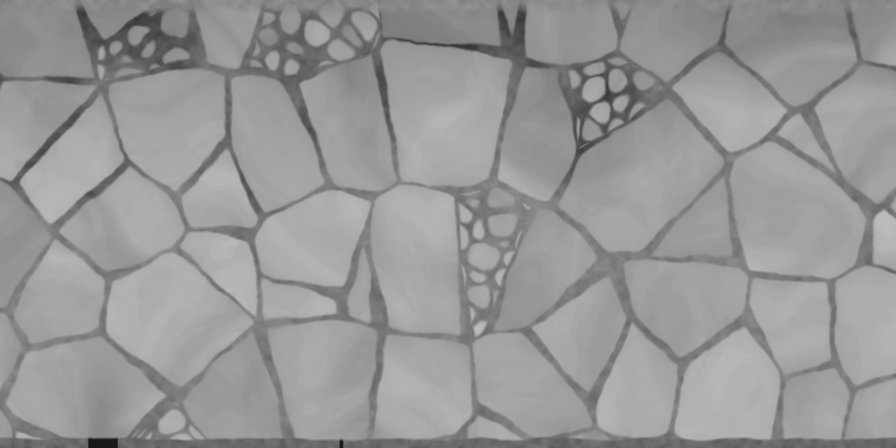
Write a Shadertoy shader that draws this texture map.

```glsl
const float STONES_PER_HEIGHT = 4.8;
const float PEBBLE_SCALE = 4.0;      // pebbles per stone width
const float PEBBLE_SHARE = 0.22;     // share of small stones broken into pebbles
const float SIZE_SPREAD = 0.42;      // weight range of the stone sites
const float CORNER_ROUNDING = 0.04;
const float SIDE_TILT = 0.3;         // opens the joints into wedges
const float JOINT_HALF_WIDTH = 0.027;
const float EDGE_SOFTNESS = 0.02;
const float STONE_TONE = 0.652;
const float STONE_VARIATION = 0.06;
const float STRATA_CONTRAST = 0.19;
const float STRATA_STEPS = 9.0;
const float MORTAR_TONE = 0.485;
const float DARK_MORTAR_TONE = 0.32;
const float MORTAR_GRAIN = 0.11;
const float TOP_SHADE = 0.105;
const float TOP_BAND = 0.978;
const float BOTTOM_BAND = 0.02;
const vec2 SLOT_LEFT = vec2(0.23, 0.033);   // centre, half width
const vec2 SLOT_RIGHT = vec2(0.762, 0.004);

struct Stone { vec2 id; float edge; };

vec2 hash2(vec2 p) {
    vec3 q = fract(p.xyx * vec3(0.1031, 0.1030, 0.0973));
    q += dot(q, q.yzx + 33.33);
    return fract((q.xx + q.yz) * q.zy);
}

float noise(vec2 p) {
    vec2 i = floor(p), f = fract(p);
    f = f * f * (3.0 - 2.0 * f);
    return mix(mix(hash2(i).x, hash2(i + vec2(1, 0)).x, f.x),
               mix(hash2(i + vec2(0, 1)).x, hash2(i + vec2(1, 1)).x, f.x), f.y);
}

float fbm(vec2 p) {
    float sum = 0.0, amp = 0.533;
    for (int i = 0; i < 4; i++) {
        sum += amp * noise(p);
        p = mat2(1.6, 1.2, -1.2, 1.6) * p + 7.3;
        amp *= 0.5;
    }
    return sum;
}

float smoothMin(float a, float b, float k) {
    float h = max(k - abs(a - b), 0.0) / k;
    return min(a, b) - 0.25 * h * h * k;
}

vec2 site(vec2 cell) { return cell + 0.02 + 0.96 * hash2(cell + 41.0); }
float weight(vec2 cell) { return SIZE_SPREAD * hash2(cell + 113.0).y; }

// Weighted Voronoi cells whose straight sides are tilted at random
Stone paving(vec2 p, float rounding) {
    vec2 base = floor(p), id = base;
    float nearest = 1e3;
    for (int y = -2; y <= 2; y++)
    for (int x = -2; x <= 2; x++) {
        vec2 cell = base + vec2(x, y), d = p - site(cell);
        float power = dot(d, d) - weight(cell);
        if (power < nearest) { nearest = power; id = cell; }
    }
    float edge = 1.0;
    vec2 centre = site(id);
    for (int y = -2; y <= 2; y++)
    for (int x = -2; x <= 2; x++) {
        if (x == 0 && y == 0) continue;
        vec2 cell = id + vec2(x, y), d = p - site(cell);
        vec2 toward = site(cell) - centre;
        float gap = dot(d, d) - weight(cell) - nearest;
        float side = 0.5 * gap / length(toward);
        float tilt = SIDE_TILT * (hash2(id * 3.0 + cell).x - 0.5);
        float slide = dot(p - centre, normalize(vec2(-toward.y, toward.x)));
        edge = smoothMin(edge, side + min(tilt * slide, 0.0), rounding);
    }
    return Stone(id, edge);
}

// Soft mineral layers, running in a different direction in every stone
float strata(vec2 p, vec2 id) {
    float angle = 6.2832 * hash2(id + 71.0).x;
    vec2 along = vec2(cos(angle), sin(angle));
    vec2 q = vec2(dot(p, along), dot(p, vec2(-along.y, along.x)));
    q = q * vec2(3.0, 8.0) + 19.0 * hash2(id + 5.0);
    q += 1.4 * noise(p * 6.0 + id);
    float n = fbm(q), level = n * STRATA_STEPS;
    float stepped = (floor(level) + smoothstep(0.7, 1.0, fract(level))) / STRATA_STEPS;
    return mix(n, stepped + 0.4 / STRATA_STEPS, 0.6);
}

float slot(float x, vec2 s, float px) {
    return 1.0 - smoothstep(-px, px, abs(x - s.x) - s.y);
}

void mainImage(out vec4 fragColor, in vec2 fragCoord) {
    float px = 1.0 / iResolution.y;
    vec2 p = fragCoord * px;
    float grain = 0.7 * noise(p * 65.0) + 0.3 * noise(p * 140.0);
    float broad = fbm(p * 3.0 + 30.0);

    // Layout, with slightly chipped sides
    vec2 chip = vec2(fbm(p * 16.0), fbm(p * 16.0 + 50.0)) - 0.5;
    vec2 q = p * STONES_PER_HEIGHT + 0.08 * chip + 20.0;
    Stone stone = paving(q, CORNER_ROUNDING);
    bool isSmall = weight(stone.id) < 0.35 * SIZE_SPREAD;
    float isPebble = isSmall && hash2(stone.id + 9.0).x < PEBBLE_SHARE ? 1.0 : 0.0;
    if (isPebble > 0.5) {
        Stone pebble = paving(q * PEBBLE_SCALE, 0.3);
        stone.id = pebble.id;
        stone.edge = min(stone.edge, pebble.edge / PEBBLE_SCALE);
    }

    // Stone faces
    float face = STONE_TONE + STONE_VARIATION * (hash2(stone.id + 3.0).y - 0.5);
    face += STRATA_CONTRAST * (strata(p, stone.id) - 0.5) + 0.03 * isPebble;
    face += 0.012 * (grain - 0.5) - 0.03 * exp(-stone.edge * 14.0);

    // Mortar, grainy with a few darker stretches near the top
    float darkness = smoothstep(0.55, 0.8, broad + 0.2 * (p.y - 0.5));
    float mortar = mix(MORTAR_TONE, DARK_MORTAR_TONE, darkness);
    mortar += MORTAR_GRAIN * (grain - 0.5) + 0.12 * (fbm(p * 12.0) - 0.5);

    float halfWidth = JOINT_HALF_WIDTH * (0.4 + 1.2 * noise(p * 9.0));
    float soft = max(EDGE_SOFTNESS, px * STONES_PER_HEIGHT);
    float tone = mix(mortar, face, smoothstep(-soft, soft, stone.edge - halfWidth));

    // Large shading
    tone -= TOP_SHADE * smoothstep(0.55, 1.05, p.y + 0.2 * (broad - 0.5));
    tone -= 0.1 * exp(-pow((p.x - SLOT_LEFT.x) / 0.06, 2.0)) * (1.0 - smoothstep(0.0, 0.3, p.y));

    // Rough upper and lower borders
    float ragged = 0.03 * (fbm(p * 14.0) - 0.5);
    float top = smoothstep(-0.012, 0.012, p.y - TOP_BAND + ragged);
    tone = mix(tone, 0.54 + 0.1 * (grain - 0.5), 0.8 * top);
    float bottom = 1.0 - smoothstep(-0.004, 0.004, p.y - BOTTOM_BAND + 0.4 * ragged);
    float ledge = 0.41 + 0.12 * (grain - 0.5);
    float slots = max(slot(p.x, SLOT_LEFT, px), slot(p.x, SLOT_RIGHT, px));
    tone = mix(tone, mix(ledge, 0.1, slots), bottom);

    fragColor = vec4(vec3(clamp(tone, 0.0, 1.0)), 1.0);
}
```
